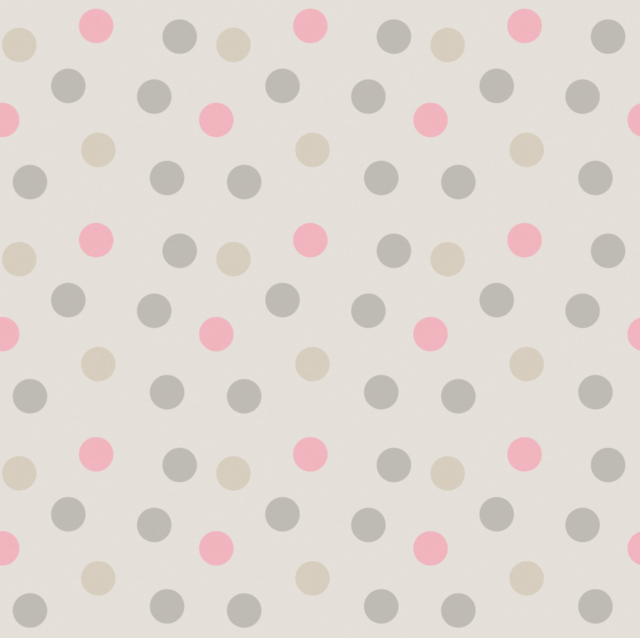
Give the GLSL for this pattern, as a Shadertoy shader.

```glsl
// Seamless polka dots: grey, pink and beige discs scattered on warm off-white.

const float REPEATS = 2.988;     // tiles across the canvas width
const float DOT_RADIUS = 0.0805; // in tile units
const float EDGE_SOFTNESS = 0.003;
const float GRAIN_CELLS = 256.0; // grain cells across the canvas width
const float GRAIN_AMOUNT = 0.006;

const vec3 GROUND = vec3(0.895, 0.879, 0.852);
const vec3 GREY = vec3(0.748, 0.730, 0.706);
const vec3 PINK = vec3(0.945, 0.708, 0.746);
const vec3 BEIGE = vec3(0.842, 0.806, 0.746);

// Dot centre within the tile (y downward), then colour index
const int DOT_COUNT = 9;
const vec3 DOTS[DOT_COUNT] = vec3[](
    vec3(0.449, 0.121, 1.0), vec3(0.839, 0.171, 0.0), vec3(0.090, 0.210, 2.0),
    vec3(0.319, 0.401, 0.0), vec3(0.720, 0.451, 0.0), vec3(0.010, 0.560, 1.0),
    vec3(0.459, 0.700, 2.0), vec3(0.780, 0.831, 0.0), vec3(0.140, 0.850, 0.0));

vec3 dotColour(float index) {
    return index < 0.5 ? GREY : index < 1.5 ? PINK : BEIGE;
}

// Signed distance to a disc repeated once per unit tile
float tiledDisc(vec2 p, vec2 centre, float radius) {
    vec2 offset = p - centre;
    return length(offset - round(offset)) - radius;
}

float hash(vec2 p) {
    vec3 q = fract(p.xyx * 0.1031);
    q += dot(q, q.yzx + 33.33);
    return fract((q.x + q.y) * q.z);
}

float valueNoise(vec2 p) {
    vec2 cell = floor(p), f = fract(p);
    f = f * f * (3.0 - 2.0 * f);
    float low = mix(hash(cell), hash(cell + vec2(1, 0)), f.x);
    float high = mix(hash(cell + vec2(0, 1)), hash(cell + vec2(1, 1)), f.x);
    return mix(low, high, f.y);
}

// Lays every dot of the tile over the ground colour
vec3 polkaDots(vec2 p, float edge) {
    vec3 colour = GROUND;
    for (int i = 0; i < DOT_COUNT; i++) {
        float d = tiledDisc(p, DOTS[i].xy, DOT_RADIUS);
        colour = mix(colour, dotColour(DOTS[i].z), smoothstep(edge, -edge, d));
    }
    return colour;
}

void mainImage(out vec4 fragColor, in vec2 fragCoord) {
    // Canvas-width units measured from the top left
    vec2 uv = vec2(fragCoord.x, iResolution.y - fragCoord.y) / iResolution.x;
    float pixel = REPEATS / iResolution.x;

    vec3 colour = polkaDots(uv * REPEATS, max(EDGE_SOFTNESS, pixel));

    // Faint print grain
    colour += GRAIN_AMOUNT * (valueNoise(uv * GRAIN_CELLS) - 0.5);
    fragColor = vec4(colour, 1.0);
}
```
